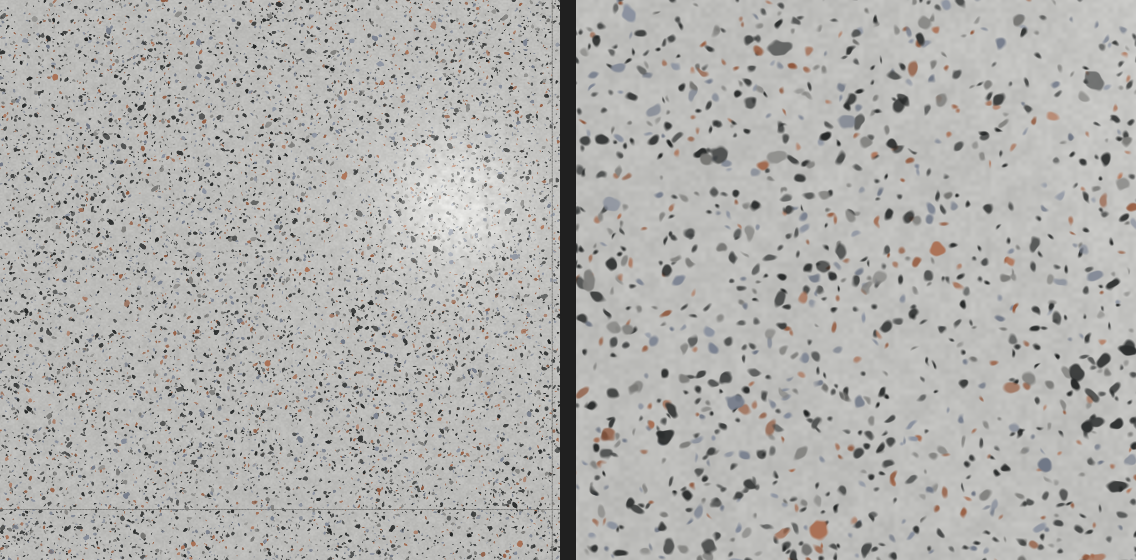
Left, the full canvas; right, a detail of the centre.
Give the GLSL for this texture, as a three.js fragment shader.

```glsl
varying vec2 vUv;

// Stone colours
const vec3 CEMENT = vec3(0.755, 0.755, 0.745);
const vec3 BLACK_CHIP = vec3(0.13, 0.14, 0.14);
const vec3 GREY_CHIP = vec3(0.50, 0.50, 0.49);
const vec3 BLUE_CHIP = vec3(0.47, 0.50, 0.56);
const vec3 RUST_CHIP = vec3(0.61, 0.38, 0.27);
const vec3 SEAM_COLOUR = vec3(0.47, 0.47, 0.46);

// Chip layers: cells across, share of filled cells, smallest and largest radius
const vec4 LARGE_CHIPS = vec4(60.0, 0.09, 0.0036, 0.0058);
const vec4 MEDIUM_CHIPS = vec4(95.0, 0.30, 0.0021, 0.0037);
const vec4 SMALL_CHIPS = vec4(150.0, 0.32, 0.0011, 0.0021);
const float CHIP_SOFTNESS = 0.0010;
const float EDGE_ROUGHNESS = 0.0022;
const float ROUGHNESS_SCALE = 230.0;
const float CLUMP_SCALE = 32.0;

// Surface, light and joints
const float GRAIN_SCALE = 330.0;
const float GRAIN_STRENGTH = 0.045;
const float MOTTLE_STRENGTH = 0.035;
const vec2 GLARE_CENTRE = vec2(0.81, 0.635);
const float GLARE_RADIUS = 0.115;
const float GLARE_STRENGTH = 0.11;
const vec2 SEAM_POSITION = vec2(0.986, 0.090);
const float SEAM_HALF_WIDTH = 0.0009;
const float SEAM_DOTS = 190.0;

float hash(vec2 p) {
  return fract(sin(dot(p, vec2(127.1, 311.7))) * 43758.5453);
}

vec2 hash2(vec2 p) {
  return vec2(hash(p), hash(p + 57.3));
}

float noise(vec2 p) {
  vec2 cell = floor(p);
  vec2 f = fract(p);
  f = f * f * (3.0 - 2.0 * f);
  float low = mix(hash(cell), hash(cell + vec2(1.0, 0.0)), f.x);
  float high = mix(hash(cell + vec2(0.0, 1.0)), hash(cell + vec2(1.0, 1.0)), f.x);
  return mix(low, high, f.y);
}

vec3 chipColour(float pick, float shade) {
  vec3 colour = BLACK_CHIP + 0.16 * shade * shade;
  colour = mix(colour, GREY_CHIP + 0.12 * (shade - 0.5), step(0.48, pick));
  colour = mix(colour, BLUE_CHIP + 0.14 * (shade - 0.4), step(0.66, pick));
  return mix(colour, RUST_CHIP + 0.16 * (shade - 0.4), step(0.84, pick));
}

// Scatters randomly turned oval chips, one per filled grid cell
vec3 addChips(vec3 ground, vec2 p, vec4 layer, float seed) {
  vec2 home = floor(p * layer.x);
  for (int y = -1; y <= 1; y++) {
    for (int x = -1; x <= 1; x++) {
      vec2 cell = home + vec2(float(x), float(y));
      vec2 key = cell + seed;
      float clump = mix(0.45, 1.55, noise(cell / layer.x * CLUMP_SCALE + seed));
      if (hash(key + 3.7) > layer.y * clump) continue;

      vec2 offset = p - (cell + hash2(key + 11.9)) / layer.x;
      float angle = 6.2832 * hash(key + 23.1);
      float c = cos(angle);
      float s = sin(angle);
      offset = mat2(c, s, -s, c) * offset;

      float size = hash(key + 31.3);
      float radius = mix(layer.z, layer.w, size * size);
      float stretch = mix(1.0, 1.45, hash(key + 43.7));
      float dist = length(offset * vec2(1.0 / stretch, stretch)) - radius;
      float cover = 1.0 - smoothstep(-CHIP_SOFTNESS, CHIP_SOFTNESS, dist);
      float opacity = mix(0.65, 1.0, hash(key + 61.9));
      ground = mix(ground, chipColour(hash(key + 71.3), hash(key + 83.9)), cover * opacity);
    }
  }
  return ground;
}

float seamLine(float across, float along) {
  float line = 1.0 - smoothstep(SEAM_HALF_WIDTH * 0.4, SEAM_HALF_WIDTH * 1.8, abs(across));
  return line * (0.80 + 0.20 * sin(6.2832 * SEAM_DOTS * along));
}

void main() {
  // Cement with fine grain and soft mottling
  float grain = noise(vUv * GRAIN_SCALE) - 0.5;
  float mottle = noise(vUv * 85.0 + 19.0) - 0.5;
  vec3 colour = CEMENT + GRAIN_STRENGTH * grain + MOTTLE_STRENGTH * mottle;

  // Chips with rough outlines
  vec2 rough = vec2(noise(vUv * ROUGHNESS_SCALE), noise(vUv * ROUGHNESS_SCALE + 41.0));
  vec2 p = vUv + EDGE_ROUGHNESS * (rough - 0.5);
  colour = addChips(colour, p, SMALL_CHIPS, 5.0);
  colour = addChips(colour, p, MEDIUM_CHIPS, 217.0);
  colour = addChips(colour, p, LARGE_CHIPS, 431.0);

  // Tile joints
  vec2 toSeam = vUv - SEAM_POSITION;
  float seam = max(seamLine(toSeam.x, vUv.y), seamLine(toSeam.y, vUv.x));
  colour = mix(colour, SEAM_COLOUR, 0.85 * seam);

  // Uneven light and a polished glare
  float glareDistance = length(vUv - GLARE_CENTRE) / GLARE_RADIUS;
  float glare = exp(-glareDistance * glareDistance);
  float sheen = exp(-0.12 * glareDistance * glareDistance);
  colour *= 0.975 + 0.035 * sheen;
  colour = mix(colour, CEMENT + 0.04, 0.40 * glare);
  colour += GLARE_STRENGTH * glare * (0.55 + 0.9 * noise(vUv * 130.0 + 7.0));

  gl_FragColor = vec4(clamp(colour, 0.0, 1.0), 1.0);
}
```
